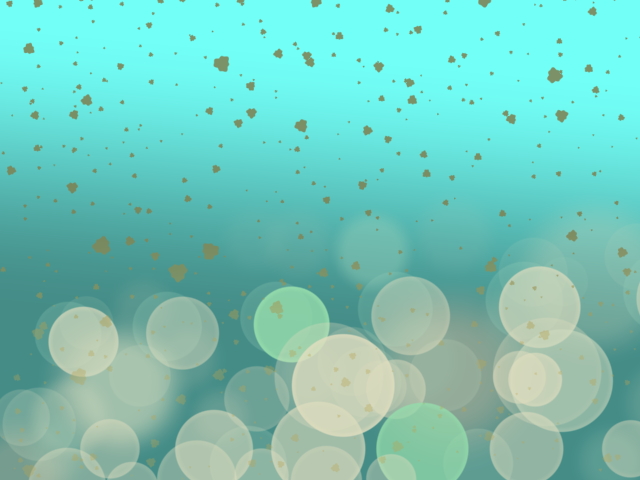
Write a Shadertoy shader that draws this background.

```glsl
// Teal water gradient with soft bokeh discs rising from below and brown specks drifting above.
#define BRIGHT vec3(0.445, 1.0, 0.97)
#define DEEP vec3(0.27, 0.55, 0.53)
#define CREAM vec3(0.88, 0.87, 0.75)
#define GREEN vec3(0.58, 0.86, 0.67)
#define HAZE vec3(0.70, 0.69, 0.60)
#define MIST vec3(0.60, 0.82, 0.73)
#define SPECK vec3(0.49, 0.51, 0.33)
#define AMBER vec3(0.72, 0.64, 0.32)
#define TILT 0.12
#define FAINT_DISCS 24

float hash(vec2 p) {
    return fract(sin(dot(p, vec2(127.1, 311.7))) * 43758.5453);
}

// Lays a translucent disc, with a slightly denser rim, over a colour.
vec3 disc(vec3 col, vec2 p, vec2 center, float radius, float soft, vec3 tint, float alpha) {
    float edge = soft + 1.0 / iResolution.y;
    float d = length(p - center) - radius;
    float fill = 1.0 - smoothstep(-edge, edge, d);
    float rim = smoothstep(-0.012, -0.002, d) * (1.0 - smoothstep(0.0, 0.02, soft));
    return mix(col, tint, fill * alpha * (1.0 + 0.18 * rim));
}

// Broad out-of-focus lights behind the discs.
vec3 glows(vec3 col, vec2 p) {
    col = disc(col, p, vec2(0.94, 0.22), 0.14, 0.07, HAZE, 0.62);
    col = disc(col, p, vec2(1.24, 0.42), 0.14, 0.045, CREAM, 0.27);
    col = disc(col, p, vec2(0.776, 0.477), 0.073, 0.02, MIST, 0.42);
    col = disc(col, p, vec2(0.04, 0.01), 0.09, 0.04, HAZE, 0.45);
    return disc(col, p, vec2(0.145, 0.13), 0.075, 0.02, CREAM, 0.3);
}

// Random pale discs, thinning out with height.
vec3 faintDiscs(vec3 col, vec2 p) {
    for (int i = 0; i < FAINT_DISCS; i++) {
        float n = float(i);
        float rise = hash(vec2(n, 2.3));
        vec2 center = vec2(1.4 * (n + hash(vec2(n, 5.1))) / float(FAINT_DISCS), 0.54 * rise);
        float radius = mix(0.045, 0.085, hash(vec2(n, 7.7)));
        float soft = 0.025 * step(0.5, hash(vec2(n, 9.2)));
        vec3 tint = mix(MIST, CREAM, hash(vec2(n, 4.6)));
        col = disc(col, p, center, radius, soft, tint, mix(0.22, 0.07, rise));
    }
    return col;
}

// Upper row climbs rightward with widening gaps, each disc with a dim twin.
vec3 upperRow(vec3 col, vec2 p) {
    for (int i = 0; i < 6; i++) {
        float n = float(i);
        vec2 center = vec2(0.174 + n * (0.196 + 0.0104 * n), 0.288 + 0.018 * n);
        float radius = 0.073 + 0.003 * n;
        bool green = i == 2;
        float alpha = green ? 0.8 : 0.42 + 0.18 * cos(1.57 * n);
        col = disc(col, p, center + vec2(-0.032, 0.014), radius * 0.95, 0.0, MIST, 0.2);
        col = disc(col, p, center, radius, 0.0, green ? GREEN : CREAM, alpha);
    }
    return col;
}

// Three large discs across the middle, the first blurred, with smaller neighbours.
vec3 middleRow(vec3 col, vec2 p) {
    for (int i = 0; i < 3; i++) {
        float n = float(i);
        vec2 center = vec2(0.26 + 0.455 * n, 0.187 + 0.01 * n);
        float soft = i == 0 ? 0.04 : 0.0;
        vec3 tint = mix(CREAM, MIST, 0.25 * abs(n - 1.0));
        float alpha = 0.72 - 0.2 * abs(n - 1.0);
        col = disc(col, p, center + vec2(-0.03, 0.018), 0.113, soft, CREAM, 0.28);
        col = disc(col, p, center, 0.107, soft, tint, alpha);
        vec2 neighbour = center + vec2(0.275 - 0.165 * n, 0.01 * n - 0.018);
        col = disc(col, p, neighbour, 0.068 - 0.006 * n, 0.0, CREAM, 0.25 + 0.16 * n);
        col = disc(col, p, neighbour + vec2(-0.033, 0.005), 0.055, 0.0, CREAM, 0.22 * n);
    }
    return col;
}

// Lower row, widest near the centre, above a fringe cut by the bottom edge.
vec3 lowerRow(vec3 col, vec2 p) {
    for (int i = 0; i < 6; i++) {
        float n = float(i);
        float swell = cos(1.05 * (n - 2.4));
        bool green = i == 3;
        vec2 fringe = vec2(0.14 + 0.135 * n, -0.02 + 0.03 * hash(vec2(n, 3.4)));
        col = disc(col, p, fringe, 0.05 + 0.035 * hash(vec2(n, 6.1)), 0.0, CREAM, 0.38);
        col = disc(col, p, vec2(0.229 + 0.217 * n, 0.065), 0.079 + 0.021 * swell, 0.0,
                   green ? GREEN : CREAM, green ? 0.72 : 0.5 + 0.1 * swell);
    }
    return col;
}

// Coverage of ragged specks, one at most in each cell of a jittered grid.
float specks(vec2 p, float cell, float chance, float smallest, float largest) {
    vec2 id = floor(p / cell);
    vec2 seed = id + cell * 91.0;
    float size = hash(seed + 8.3);
    float radius = mix(smallest, largest, size * size);
    vec2 jitter = vec2(hash(seed + 1.7), hash(seed + 4.9)) - 0.5;
    vec2 q = p - (id + 0.5) * cell - jitter * (cell - 2.6 * radius);
    float angle = atan(q.y, q.x);
    float phase = 6.28 * hash(seed + 2.2);
    float ragged = 1.0 + 0.13 * sin(3.0 * angle + phase) + 0.08 * sin(7.0 * angle - 2.0 * phase);
    float aa = 1.0 / iResolution.y;
    return step(hash(seed), chance) * (1.0 - smoothstep(-aa, aa, length(q) - radius * ragged));
}

void mainImage(out vec4 fragColor, in vec2 fragCoord) {
    vec2 p = fragCoord / iResolution.y;
    float height = p.y + TILT * (fragCoord.x / iResolution.x - 0.5);
    vec3 col = mix(DEEP, BRIGHT, smoothstep(0.3, 0.9, height));
    col = faintDiscs(glows(col, p), p);
    col = lowerRow(middleRow(upperRow(col, p), p), p);
    // Specks turn amber and fade among the lights.
    float cover = max(specks(p, 0.135, 0.42, 0.009, 0.018), specks(p, 0.06, 0.45, 0.004, 0.009));
    cover = max(cover, specks(p, 0.035, 0.3, 0.0015, 0.004));
    float clear = smoothstep(0.25, 0.55, p.y);
    col = mix(col, mix(AMBER, SPECK, clear), cover * mix(0.35, 0.88, clear));
    fragColor = vec4(col, 1.0);
}
```
